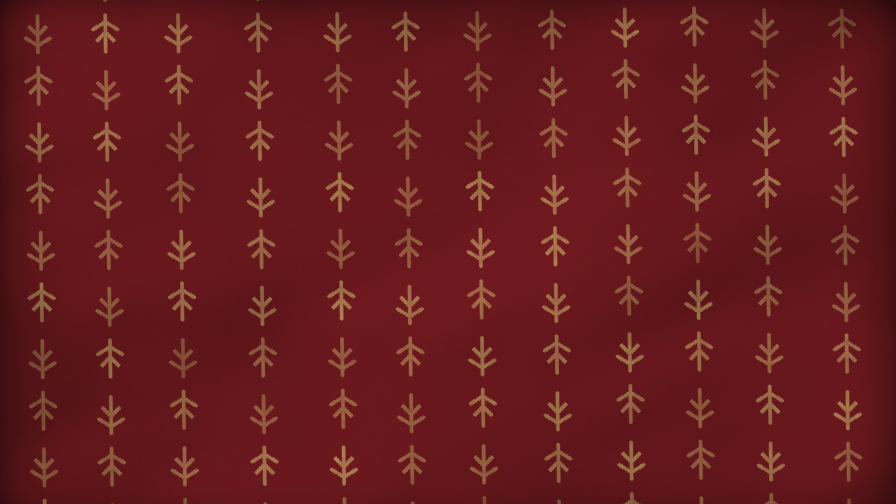
Write a Shadertoy shader that draws this pattern.

```glsl
// Rows of worn gold fir sprigs, alternately upright and inverted, on softly folded dark red cloth.

const float CANVAS_HEIGHT = 9.0;               // layout units, y measured downward
const vec2  PITCH = vec2(1.302, 0.967);        // column and row spacing
const vec2  FIRST = vec2(0.694, 0.608);        // centre of the top left sprig
const float LEAN = 0.0148;                     // sideways drift per unit of height
const float RISE = 0.0083;                     // upward drift per column
const float FLIP_SHIFT = 0.023;                // inverted sprigs sit lower, upright ones higher
const float TRUNK_HALF = 0.325;
const float LINE_HALF = 0.033;
const float FRAY = 0.008;                      // ragged line edges
const vec3  CLOTH = vec3(0.395, 0.091, 0.110);
const vec3  GOLD = vec3(0.650, 0.490, 0.315);
const float FOLD_DEPTH = 0.30;
const float EDGE_DARKENING = 0.36;

float hash(vec2 p) {
    p = fract(p * vec2(0.1031, 0.1137));
    p += dot(p, p.yx + 33.33);
    return fract((p.x + p.y) * p.x * 17.0);
}

float noise(vec2 p) {
    vec2 i = floor(p), f = fract(p);
    f = f * f * (3.0 - 2.0 * f);
    return mix(mix(hash(i), hash(i + vec2(1, 0)), f.x),
               mix(hash(i + vec2(0, 1)), hash(i + vec2(1, 1)), f.x), f.y);
}

float segment(vec2 p, vec2 a, vec2 b) {
    vec2 d = b - a;
    return length(p - a - d * clamp(dot(p - a, d) / dot(d, d), 0.0, 1.0));
}

// Upright sprig: a trunk with a wide upper and a narrow lower pair of branches.
float sprigDistance(vec2 p) {
    float trunk = segment(p, vec2(0, -TRUNK_HALF), vec2(0, TRUNK_HALF));
    p.x = abs(p.x);
    float upper = segment(p, vec2(0, 0.205), vec2(0.215, 0.075));
    float lower = segment(p, vec2(0, 0.02), vec2(0.145, -0.125));
    float fray = FRAY * sin(p.x * 85.0) * sin(p.y * 70.0);
    return min(trunk, min(upper, lower) + fray) - LINE_HALF;
}

// Uneven hand placement of each column.
vec2 columnOffset(float column) {
    float t = column * 6.2832 / 12.0;
    float x = -0.063 * cos(t - 0.09) - 0.036 * sin(2.0 * t)
            + 0.059 * cos(3.0 * t + 0.49) - 0.015 * cos(5.0 * t - 0.86);
    float dip = column - 8.6;
    float y = -0.021 * cos(3.1416 * column) - 0.0625 * exp(-0.5 * dip * dip);
    return vec2(x, y - RISE * column);
}

// Broad diagonal folds with a darkened border.
float clothLight(vec2 p, vec2 size) {
    vec2 along = vec2(p.x * 0.90 - p.y * 0.44, p.x * 0.44 + p.y * 0.90);
    float folds = 0.65 * noise(along * vec2(0.30, 0.62) + 3.7)
                + 0.35 * noise(along * vec2(0.55, 1.25) + 11.3);
    vec2 side = min(p, size - p);
    float border = exp(-side.x / 0.38) + 0.75 * exp(-p.y / 0.35)
                 + 0.35 * exp(-(size.y - p.y) / 0.30);
    return (1.0 + FOLD_DEPTH * (folds - 0.5)) * (1.0 - EDGE_DARKENING * min(border, 1.5));
}

void mainImage(out vec4 fragColor, in vec2 fragCoord) {
    float unit = CANVAS_HEIGHT / iResolution.y;
    vec2 size = iResolution.xy * unit;
    vec2 p = vec2(fragCoord.x * unit, size.y - fragCoord.y * unit);

    // Find the nearest sprig, column first.
    vec2 q = p - FIRST;
    q.x -= LEAN * q.y;
    float column = round(q.x / PITCH.x);
    q -= columnOffset(column);
    float row = round(q.y / PITCH.y);
    q -= vec2(column, row) * PITCH;

    // Checkerboard of upright and inverted sprigs.
    float upright = mod(column + row, 2.0) * 2.0 - 1.0;
    q.y += FLIP_SHIFT * upright;
    float d = sprigDistance(vec2(q.x, -q.y * upright));
    float ink = 1.0 - smoothstep(-0.8 * unit, 0.8 * unit, d);

    // Fading per sprig and patchy wear within it.
    float fade = 0.60 + 0.32 * hash(vec2(column, row) + 21.0);
    float wear = 0.86 + 0.20 * noise(p * 9.0);

    float light = clothLight(p, size);
    float weave = 0.985 + 0.03 * noise(p * 28.0);
    vec3 color = mix(CLOTH * weave, GOLD, ink * min(fade * wear, 1.0)) * light;
    fragColor = vec4(color, 1.0);
}
```
